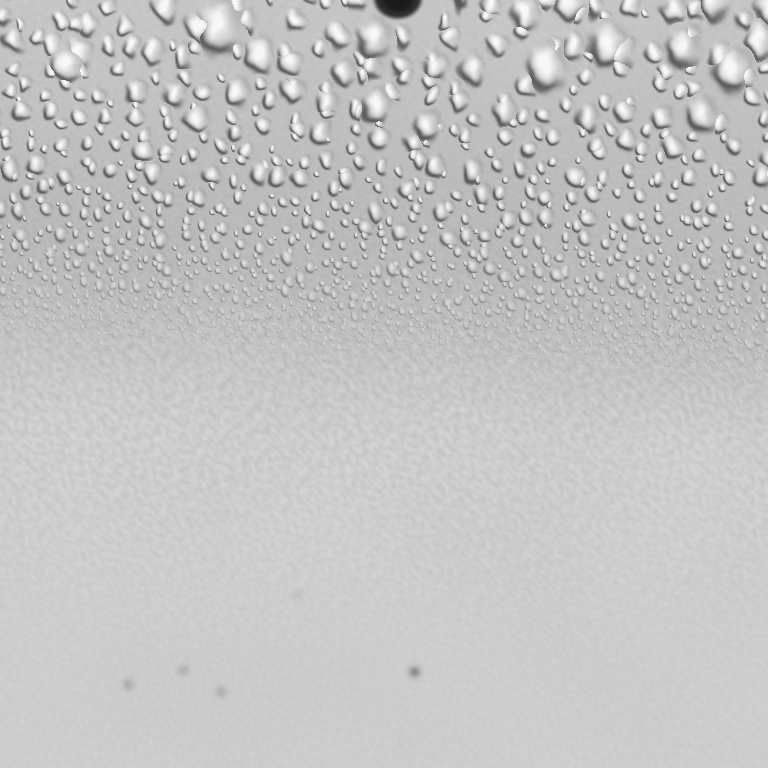
Reproduce this texture procedurally as a Shadertoy shader.

```glsl
// Condensation droplets on grey glass, shrinking downward into a fine, smooth haze.

vec2 hash2(vec2 p) {
    vec3 a = fract(p.xyx * vec3(0.1031, 0.1030, 0.0973));
    a += dot(a, a.yzx + 33.33);
    return fract((a.xx + a.yz) * a.zy);
}

float gradientNoise(vec2 p) {
    vec2 i = floor(p), f = p - i;
    vec2 u = f * f * f * (f * (f * 6.0 - 15.0) + 10.0);
    vec4 n;
    for (int k = 0; k < 4; k++) {
        vec2 corner = vec2(k & 1, k >> 1);
        float angle = 6.2832 * hash2(i + corner + 200.0).x;
        n[k] = dot(vec2(cos(angle), sin(angle)), f - corner);
    }
    return mix(mix(n.x, n.y, u.x), mix(n.z, n.w, u.x), u.y);
}

// Keeps the droplet whose rim encloses the point most deeply.
void keepNearest(vec2 offset, float radius, float bias, inout float best, inout vec2 local) {
    float d = length(offset) - radius - bias;
    if (d < best) {
        best = d;
        local = offset / radius;
    }
}

// Dark lower-left rim, bright core and a faint lit upper-right edge.
float dropletShade(vec2 q) {
    float l = length(q);
    float facing = dot(q / max(l, 0.001), vec2(-0.55, -0.83));
    float rim = exp(-pow((l - 0.98) / 0.24, 2.0));
    vec2 core = (q - vec2(-0.16, 0.08)) * vec2(1.9, 1.35);
    return 0.23 * exp(-dot(core, core))
         - 0.42 * rim * smoothstep(-0.25, 1.0, facing)
         - 0.07 * rim * smoothstep(0.0, 1.0, -facing);
}

void mainImage(out vec4 fragColor, in vec2 fragCoord) {
    vec2 uv = fragCoord / iResolution.xy;
    float tilt = 0.05 * (uv.x - 0.5);

    // Slightly bent space makes the outlines irregular
    vec2 bend = vec2(gradientNoise(uv * 48.0), gradientNoise(uv * 48.0 + 71.0));
    vec2 p = uv + bend * 0.009 * smoothstep(0.5, 1.0, uv.y);
    p.y += tilt;

    // Rows whose cell size grows in proportion to height above the haze
    float size = max(0.1 * (p.y - 0.44), 0.003);
    float best = 1.0;
    vec2 local = vec2(9.0);
    for (int layer = 0; layer < 2; layer++) {
        float shift = 0.5 * float(layer);
        float row = floor(log(size) / 0.1 + shift);
        for (int j = -1; j <= 1; j++) {
            float r = row + float(j);
            float width = exp(0.1 * (r + 0.5 - shift));
            float slide = hash2(vec2(r + 90.0, 7.0 + shift)).x;
            float column = floor(p.x / width + slide);
            for (int i = -1; i <= 1; i++) {
                float c = column + float(i);
                vec2 id = vec2(c + 30.0, r + 120.0 + 400.0 * shift);
                vec2 jitter = hash2(id) - 0.5;
                vec2 kind = hash2(id + 57.0);
                float rowY = exp(0.1 * (r + 0.5 - shift + 0.6 * jitter.y));
                vec2 center = vec2((c + 0.5 - slide + 0.6 * jitter.x) * width, 0.44 + 10.0 * rowY);
                float radius = width * (layer == 0 ? mix(0.22, 0.42, kind.x * kind.x)
                                                   : mix(0.12, 0.24, kind.x));
                vec2 stretch = vec2(1.0 + 0.25 * kind.y, 1.1 - 0.25 * kind.y);
                keepNearest((p - center) * stretch, radius, 0.0, best, local);
            }
        }
    }

    // Largest droplets: centre and radius
    vec3 large[12] = vec3[12](
        vec3(0.286, 0.968, 0.031), vec3(0.713, 0.914, 0.027), vec3(0.488, 0.951, 0.022),
        vec3(0.793, 0.943, 0.024), vec3(0.955, 0.910, 0.025), vec3(0.890, 0.938, 0.022),
        vec3(0.088, 0.918, 0.020), vec3(0.685, 0.984, 0.019), vec3(0.491, 0.863, 0.019),
        vec3(0.557, 0.837, 0.017), vec3(0.915, 0.853, 0.020), vec3(0.743, 1.000, 0.021));
    for (int k = 0; k < 12; k++) {
        vec2 offset = p - vec2(0.0, tilt) - large[k].xy;
        keepNearest(offset * vec2(1.08, 0.92), large[k].z, 0.006, best, local);
    }

    // Pale glass with a dim band where the mist is densest
    float height = uv.y + 0.9 * tilt;
    float tone = mix(0.802, 0.728, smoothstep(0.40, 0.66, height));
    tone += 0.045 * smoothstep(0.68, 1.0, uv.y);
    tone += 0.012 * gradientNoise(uv * 5.0);
    tone += dropletShade(local) * smoothstep(0.003, 0.034, size);

    // Diagonal grain fades below the droplets
    vec2 diagonal = vec2(uv.x - uv.y, uv.x + uv.y);
    float haze = smoothstep(0.1, 0.5, uv.y) * (1.0 - smoothstep(0.55, 0.75, uv.y));
    tone += gradientNoise(diagonal * vec2(70.0, 105.0)) * (0.012 + 0.05 * haze);
    tone += gradientNoise(uv * 190.0) * 0.018;

    // Dust specks: centre and darkness
    vec3 specks[5] = vec3[5](
        vec3(0.540, 0.125, 0.26), vec3(0.167, 0.109, 0.12), vec3(0.239, 0.127, 0.10),
        vec3(0.288, 0.099, 0.11), vec3(0.387, 0.225, 0.05));
    for (int k = 0; k < 5; k++) {
        vec2 d = (uv - specks[k].xy) / 0.0075;
        tone -= specks[k].z * exp(-dot(d, d));
    }

    // Black bead and thin dark sliver at the top edge
    float bead = length((uv - vec2(0.518, 1.003)) / vec2(0.032, 0.028));
    tone = mix(tone, 0.10 + 0.12 * smoothstep(0.4, 1.0, bead), 1.0 - smoothstep(0.82, 1.12, bead));
    float sliver = length((uv - vec2(0.597, 1.0)) / vec2(0.007, 0.024));
    tone = mix(tone, 0.33, 0.85 * (1.0 - smoothstep(0.3, 1.1, sliver)));

    fragColor = vec4(vec3(clamp(tone, 0.0, 0.97)), 1.0);
}
```
